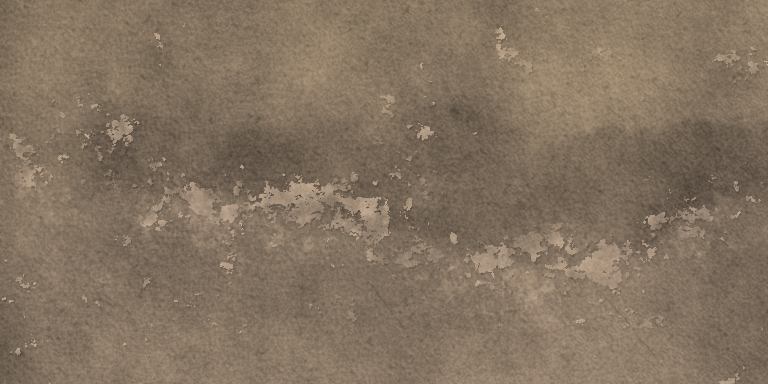
Give the GLSL for this texture, as a Shadertoy shader.

```glsl
// Weathered plaster wall: mottled brown paint with a darker band across the middle.
// Ragged pale chips cluster along the lower rim of that band. Value-noise fbm drives
// the stains and the flaking; fine noise is embossed to give the rough surface.

#define PAINT_LUM 0.526
#define BAND_DARKENING 0.085
#define STAIN_CONTRAST 0.22
#define GRAIN_CONTRAST 0.095
#define RELIEF_CONTRAST 0.055
#define CHIP_LUM 0.69
#define CHIP_SCALE 17.0
#define CHIP_LEVEL_RIM 0.565
#define CHIP_LEVEL_FAR 0.755
#define CHIP_CLUSTERING 0.5
#define CRACK_WIDTH 0.0022
#define WARM_TINT vec3(1.0, 0.87, 0.73)

const mat2 TURN = mat2(0.8, 0.6, -0.6, 0.8);

float hash(vec2 p) {
    return fract(sin(dot(p, vec2(127.1, 311.7))) * 43758.5453);
}

float noise(vec2 p) {
    vec2 cell = floor(p), f = fract(p);
    f = f * f * (3.0 - 2.0 * f);
    float low = mix(hash(cell), hash(cell + vec2(1, 0)), f.x);
    float high = mix(hash(cell + vec2(0, 1)), hash(cell + vec2(1, 1)), f.x);
    return mix(low, high, f.y);
}

// Layered noise; a higher gain makes it more ragged
float fbm(vec2 p, float gain) {
    float sum = 0.0, total = 0.0, amp = 1.0;
    for (int i = 0; i < 5; i++) {
        sum += amp * noise(p);
        total += amp;
        amp *= gain;
        p = 2.0 * TURN * p + 17.3;
    }
    return sum / total;
}

// Height of the flaking rim: sinks to the right, then climbs again
float rimHeight(float x) {
    return 0.52 - 0.16 * smoothstep(0.3, 1.5, x) + 0.14 * smoothstep(1.6, 1.95, x);
}

// Share of flaking around the rim, 0 to 1
float rimZone(vec2 p) {
    float d = p.y - rimHeight(p.x) + 0.12 * (noise(p * 3.5 + 4.0) - 0.5);
    float spread = mix(0.12, 0.07, smoothstep(1.3, 1.6, p.x));
    spread *= d > 0.0 ? 1.3 : 0.75;
    return exp(-d * d / (spread * spread)) * mix(0.7, 1.0, smoothstep(0.1, 0.5, p.x));
}

// Positive inside a chip; level is the height the noise has to pass
float chipField(vec2 p, float level) {
    float large = fbm(p * vec2(0.9, 1.1) * CHIP_SCALE + 31.0, 0.7);
    float small = fbm(p * CHIP_SCALE * 2.7 + 77.0, 0.55);
    return max(large - level, small - level - 0.09);
}

// Few thin wandering cracks running down to the right
float cracks(vec2 p) {
    float mask = 0.0;
    for (int i = 0; i < 3; i++) {
        float k = float(i);
        float drop = 0.33 - 0.03 * k - p.y;
        float path = 0.34 + 0.6 * k + drop * (0.6 + 0.15 * k);
        path += 0.07 * (fbm(vec2(p.y * 9.0, k * 7.0), 0.55) - 0.5);
        float extent = smoothstep(0.0, 0.04, drop) * (1.0 - smoothstep(0.2, 0.27, drop));
        float line = 1.0 - smoothstep(0.3, 1.6, abs(p.x - path) / CRACK_WIDTH);
        mask = max(mask, line * extent * noise(vec2(p.y * 25.0, k)));
    }
    return mask;
}

void mainImage(out vec4 fragColor, in vec2 fragCoord) {
    vec2 p = fragCoord / iResolution.y;
    float rim = rimHeight(p.x);
    float stain = fbm(p * 2.6 + 9.0, 0.55) - 0.5;
    float mottle = fbm(p * 10.0 + 50.0, 0.7) - 0.5;
    float streak = noise(vec2(p.x * 7.0, p.y * 1.3)) - 0.5;
    float right = smoothstep(1.2, 1.45, p.x);

    // Paint: broad stains, vertical streaks above, dark band over the rim
    float wobble = mix(0.2, 0.1, right) * stain + 0.12 * mottle;
    float softness = mix(0.17, 0.025, right);
    float band = smoothstep(rim - 0.07, rim, p.y + wobble);
    band *= 1.0 - smoothstep(0.67 - softness, 0.67 + softness, p.y + wobble);
    float lum = PAINT_LUM + STAIN_CONTRAST * stain + 0.13 * mottle;
    lum += 0.045 * streak * smoothstep(0.55, 0.9, p.y);
    lum -= BAND_DARKENING * band * smoothstep(-0.1, 0.35, p.x);
    lum += 0.03 * smoothstep(1.4, 2.0, p.x) * smoothstep(0.7, 1.0, p.y);
    lum -= 0.045 * (1.0 - smoothstep(0.0, 0.12, p.x + 0.2 * stain));

    // Worn haze: half-rubbed plaster, mostly below the rim
    float zone = rimZone(p);
    float hazeZone = 0.2 + 0.8 * max(0.7 * zone, rimZone(p + vec2(0.0, 0.09)));
    float haze = smoothstep(0.5, 0.66, fbm(p * 8.0 + 120.0, 0.75)) * hazeZone;
    lum += 0.08 * haze * (0.4 + 1.2 * noise(TURN * p * 90.0));

    // Surface: grain, embossed relief and small dark pits
    vec2 rough = TURN * p;
    float grain = noise(rough * 230.0) - 0.5;
    float relief = noise(rough * 115.0) - noise(rough * 115.0 + vec2(-0.1, 0.65));
    lum += GRAIN_CONTRAST * grain + RELIEF_CONTRAST * relief;
    lum -= 0.05 * smoothstep(0.78, 0.95, noise(rough * 80.0 + 8.0));
    lum -= 0.08 * cracks(p);

    // Chips: ragged bare plaster with a thin shadow along the paint edge
    float cluster = fbm(p * 4.5 + 63.0, 0.55) - 0.5;
    float level = mix(CHIP_LEVEL_FAR, CHIP_LEVEL_RIM, zone) - CHIP_CLUSTERING * cluster;
    float chip = smoothstep(-0.005, 0.025, chipField(p, level));
    float shade = smoothstep(-0.005, 0.025, chipField(p + vec2(-0.003, 0.005), level));
    lum -= 0.045 * shade * (1.0 - chip);
    float bare = CHIP_LUM + 0.3 * (fbm(p * 22.0 + 200.0, 0.7) - 0.5) + 0.06 * grain;
    float cover = mix(0.45, 1.0, smoothstep(0.38, 0.56, fbm(p * 9.0 + 163.0, 0.6)));
    lum = mix(lum, bare, chip * cover);

    // Tint: slightly olive above, greyer on bare plaster
    vec3 tint = WARM_TINT;
    tint.gb += vec2(0.004, 0.012) * chip;
    tint.b += mix(0.008, -0.012, smoothstep(0.3, 1.0, p.y)) - 0.06 * stain * p.y;
    fragColor = vec4(clamp(lum * tint, 0.0, 1.0), 1.0);
}
```
